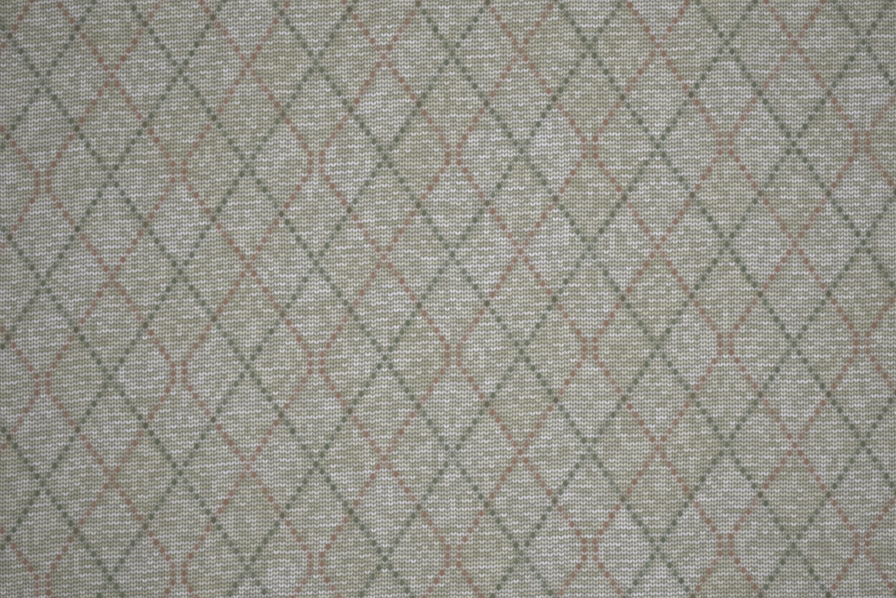
This texture is drawn by a WebGL 2 fragment shader. Its source:

```glsl
#version 300 es
precision highp float;
// Knitted cloth with two interlaced zigzag lattices of dotted stitches, green and pink.
// Each repeat is a grid of stitches; folding the stitch indices into triangle waves
// tells which stitches carry a coloured dot. V-shaped loops form the ground.
#define REPEAT vec2(0.2285, 0.336)   // lattice period, in canvas heights
#define STITCHES 24.0                // dots per period, across and up
#define TILT 0.05                    // slope of the rows
#define BOW 0.031                    // curvature of the rows
#define WHITE_YARN vec3(0.82, 0.82, 0.85)
#define BEIGE_YARN vec3(0.70, 0.70, 0.62)
#define GAP_COLOR vec3(0.36, 0.35, 0.31)
#define GREEN_DOT vec3(0.33, 0.36, 0.30)
#define PINK_DOT vec3(0.50, 0.38, 0.33)
#define DOT_STRENGTH 0.80
#define VIGNETTE 0.25

uniform vec2 u_resolution;
out vec4 fragColor;

const float TAU = 6.2831853;

float hash(vec2 p) {
  vec3 q = fract(p.xyx * vec3(0.1031, 0.1030, 0.0973));
  q += dot(q, q.yzx + 33.33);
  return fract((q.x + q.y) * q.z);
}

// Slow mottling, stretched along the rows
float mottle(vec2 p) {
  return sin(p.x * 21.0 + 2.0 * sin(p.y * 17.0)) * sin(p.y * 43.0 + sin(p.x * 13.0))
       + 0.6 * sin(p.x * 47.0 - p.y * 61.0 + 2.0 * sin(p.x * 29.0));
}

// Triangle wave: distance to the nearest multiple of one repeat
vec2 fold(vec2 stitch) {
  float halfway = 0.5 * STITCHES;
  return abs(mod(stitch + halfway, STITCHES) - halfway);
}

// Ground of V loops, white and beige rows in turn
vec3 knit(vec2 stitch, vec2 p) {
  float column = floor(stitch.x + 0.5);
  float across = abs(stitch.x - column);
  float height = 2.0 * stitch.y - 0.8 * across + 0.25 * (hash(vec2(column, 7.0)) - 0.5);
  float row = floor(height + 0.5);
  float rnd = hash(vec2(column, row) + 311.0);
  float streak = hash(vec2(floor(column / 5.0), row) + 97.0);

  // Each diamond leans a little to one of the yarns
  vec2 diamond = floor(2.0 * vec2(stitch.x + stitch.y, stitch.x - stitch.y) / STITCHES);
  float lean = 0.3 * (hash(diamond + 53.0) - 0.5) + 0.10 * mottle(p);
  float white = 0.25 + 0.4 * mod(row, 2.0) + lean + 0.5 * (rnd - 0.5) + 0.3 * (streak - 0.5);
  vec3 yarn = mix(BEIGE_YARN, WHITE_YARN, clamp(white, 0.0, 1.0));

  float loop = 0.5 + 0.5 * cos(TAU * (height - row));
  float legs = 0.5 - 0.5 * cos(2.0 * TAU * across);
  float strand = 0.25 + 0.45 * loop + 0.30 * legs;
  return mix(GAP_COLOR, yarn, strand) * (0.93 + 0.14 * rnd);
}

// Lay one lattice: a faint band along the line and a dot in each stitch it meets
vec3 layLine(vec3 cloth, vec3 dye, float bandDistance, float hit, float dotMask) {
  float band = 0.22 * (1.0 - smoothstep(0.3, 1.3, bandDistance));
  return mix(cloth, dye, max(band, hit * dotMask));
}

vec3 fabric(vec2 p) {
  vec2 cloth = p + vec2(-0.008, 0.094 - TILT * p.x + BOW * p.x * p.x);
  cloth += 0.0012 * vec2(sin(p.y * 19.0 + p.x * 5.0), sin(p.x * 23.0));
  vec2 stitch = (cloth / REPEAT + 0.5) * STITCHES;
  vec3 color = knit(stitch, p);

  // Rounded dot within its stitch, uneven in strength
  vec2 cell = floor(stitch + 0.5);
  vec2 offset = stitch - cell + 0.14 * (vec2(hash(cell), hash(cell + 19.0)) - 0.5);
  float radius = length(offset * vec2(1.0, 1.05));
  float dotMask = (1.0 - smoothstep(0.28, 0.58, radius)) * DOT_STRENGTH
                * (0.7 + 0.3 * hash(cell + 71.0));

  // Pink zigzags turn back one stitch before meeting; green ones cross
  float halfway = 0.5 * STITCHES;
  vec2 at = fold(stitch);
  vec2 index = fold(cell);
  float pinkTurn = halfway - 1.0;
  float pinkHit = 1.0 - step(0.5, abs(index.x - min(index.y, pinkTurn)));
  float greenHit = 1.0 - step(0.5, abs(index.x + index.y - halfway));
  color = layLine(color, PINK_DOT, abs(at.x - min(at.y, pinkTurn)), pinkHit, dotMask);
  color = layLine(color, GREEN_DOT, abs(at.x + at.y - halfway), greenHit, dotMask);

  // Light falls off to the corners, more on the left
  return color * (1.06 - VIGNETTE * dot(p, p) + 0.04 * p.x);
}

void main() {
  // Average 3 x 3 samples for smooth edges
  vec3 sum = vec3(0.0);
  for (int i = 0; i < 9; i++) {
    vec2 shift = (vec2(i % 3, i / 3) - 1.0) / 3.0;
    sum += fabric((gl_FragCoord.xy + shift - 0.5 * u_resolution) / u_resolution.y);
  }
  fragColor = vec4(sum / 9.0, 1.0);
}
```
